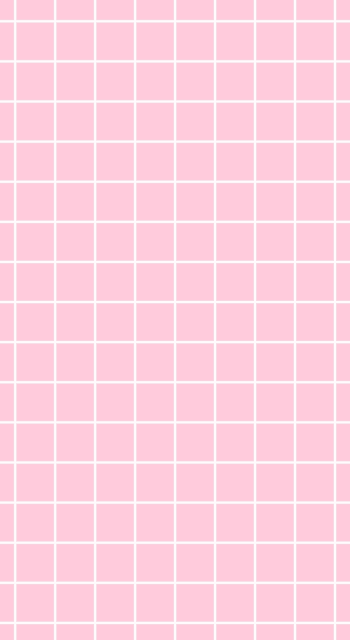
Write a Shadertoy shader that draws this pattern.

```glsl
// Pink square grid ruled with thin, soft white lines.

const vec3 PINK = vec3(1.0, 0.797, 0.862);
const vec3 WHITE = vec3(1.0, 0.985, 0.992);
const vec3 FRINGE_SHADE = vec3(0.03, 0.035, 0.03);

const vec2 CELL_COUNT = vec2(8.755, 15.957);  // cells across and down
const vec2 FIRST_LINE = vec2(0.0434, 0.0267); // canvas fraction from lower left
const float LINE_HALF_WIDTH = 0.037;          // in cells
const float LINE_SOFTNESS = 0.026;            // in cells

// Distance to the nearest grid line on each axis, in cells.
vec2 gridDistance(vec2 uv, vec2 count, vec2 firstLine) {
    vec2 cell = (uv - firstLine) * count;
    return abs(fract(cell + 0.5) - 0.5);
}

// Line coverage on each axis, never sharper than one pixel.
vec2 lineCoverage(vec2 dist, float halfWidth, float softness, vec2 pixel) {
    vec2 blur = max(vec2(softness), 0.75 * pixel);
    return 1.0 - smoothstep(halfWidth - blur, halfWidth + blur, dist);
}

// Blend from ground to line, with a faint shade along the soft edge.
vec3 inkLine(vec3 ground, vec3 line, vec3 shade, float coverage) {
    float edge = 4.0 * coverage * (1.0 - coverage);
    return mix(ground, line, coverage) - shade * edge;
}

void mainImage(out vec4 fragColor, in vec2 fragCoord) {
    vec2 uv = fragCoord / iResolution.xy;
    vec2 pixel = CELL_COUNT / iResolution.xy;

    vec2 dist = gridDistance(uv, CELL_COUNT, FIRST_LINE);
    vec2 lines = lineCoverage(dist, LINE_HALF_WIDTH, LINE_SOFTNESS, pixel);
    float coverage = max(lines.x, lines.y);

    fragColor = vec4(inkLine(PINK, WHITE, FRINGE_SHADE, coverage), 1.0);
}
```
